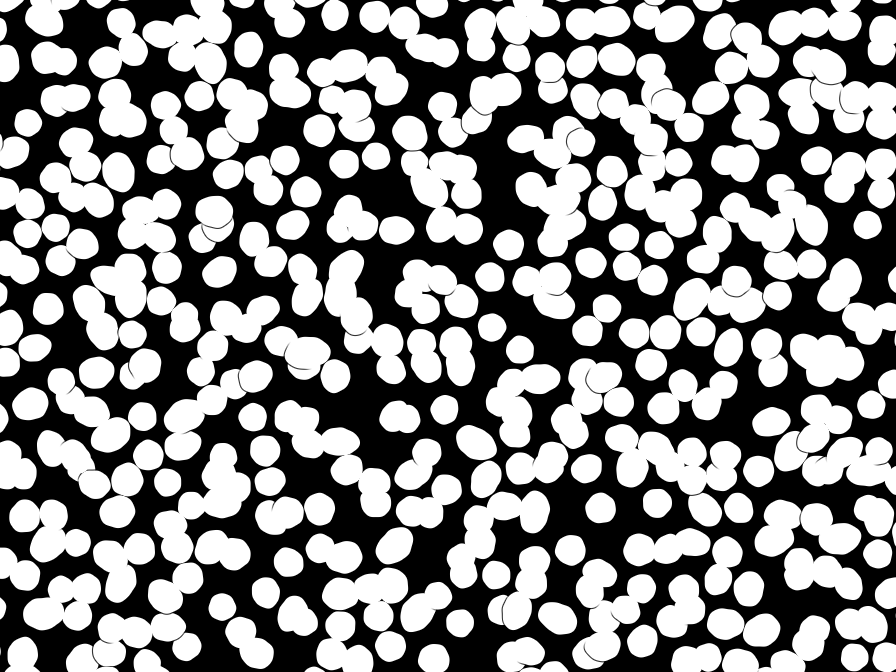
A Shadertoy shader for this pattern:

```glsl
// Scattered white rounded grains on black, partly touching, with fine cracks where they overlap.

const float TAU = 6.2831853;

// Integer hash (PCG style): three random values in 0..1 per cell and seed
vec3 hash3(vec2 cell, int seed) {
    uvec3 v = uvec3(ivec3(ivec2(cell) + 64, seed));
    v = v * 1664525u + 1013904223u;
    v.x += v.y * v.z; v.y += v.z * v.x; v.z += v.x * v.y;
    v ^= v >> 16u;
    v.x += v.y * v.z; v.y += v.z * v.x; v.z += v.x * v.y;
    return vec3(v >> 8u) / 16777216.0;
}

// Approximate distance to an ellipse whose rim is slightly faceted
float grainDistance(vec2 q, vec2 radii, float phase) {
    float angle = atan(q.y, q.x);
    float rim = 1.0 + 0.022 * cos(3.0 * angle + phase)
                    + 0.016 * cos(5.0 * angle - 2.0 * phase)
                    + 0.010 * cos(8.0 * angle + 3.0 * phase);
    float k = length(q / radii);
    return (k - rim) * k / max(length(q / (radii * radii)), 1e-6);
}

void mainImage(out vec4 fragColor, in vec2 fragCoord) {
    // Canvas units: one cell is 0.052 of the height
    float cellSize = 0.052 * iResolution.y;
    vec2 p = fragCoord / cellSize;
    float pixel = 1.0 / cellSize;
    float white = 0.0;

    // Paint neighbouring grains in a fixed row order
    for (int j = -2; j <= 2; j++) {
        float row = floor(p.y) + float(j);
        float shift = 0.5 * mod(row, 2.0);
        for (int i = -2; i <= 2; i++) {
            vec2 cell = vec2(floor(p.x - shift) + float(i), row);
            vec3 place = hash3(cell, 1);
            if (place.z > 0.91) continue; // empty gap

            vec2 center = cell + vec2(shift, 0.0) + 0.5 + 0.76 * (place.xy - 0.5);
            vec2 q = p - center + 1e-5;
            if (dot(q, q) > 0.75) continue;

            // Size, elongation and direction
            vec3 shape = hash3(cell, 2);
            float radius = mix(0.385, 0.465, shape.x);
            float aspect = 1.0 + 0.45 * shape.y * shape.y;
            float turn = TAU * shape.z;
            float c = cos(turn), s = sin(turn);
            vec2 local = vec2(c * q.x + s * q.y, c * q.y - s * q.x);
            float d = grainDistance(local, radius * vec2(aspect, 1.0), TAU * place.z * 7.0);

            // Thin crack along part of the rim, cut into grains painted before
            vec3 crack = hash3(cell, 3);
            vec2 side = vec2(cos(TAU * crack.x), sin(TAU * crack.x));
            float arc = smoothstep(0.3, 0.8, dot(normalize(q), side)) * step(0.5, crack.y);
            float line = clamp(0.5 + (0.016 - abs(d - 0.016)) / pixel, 0.0, 1.0);
            white *= 1.0 - 0.8 * arc * line;

            // Solid fill with a smooth edge
            white = max(white, clamp(0.5 - d / pixel, 0.0, 1.0));
        }
    }
    fragColor = vec4(vec3(white), 1.0);
}
```
